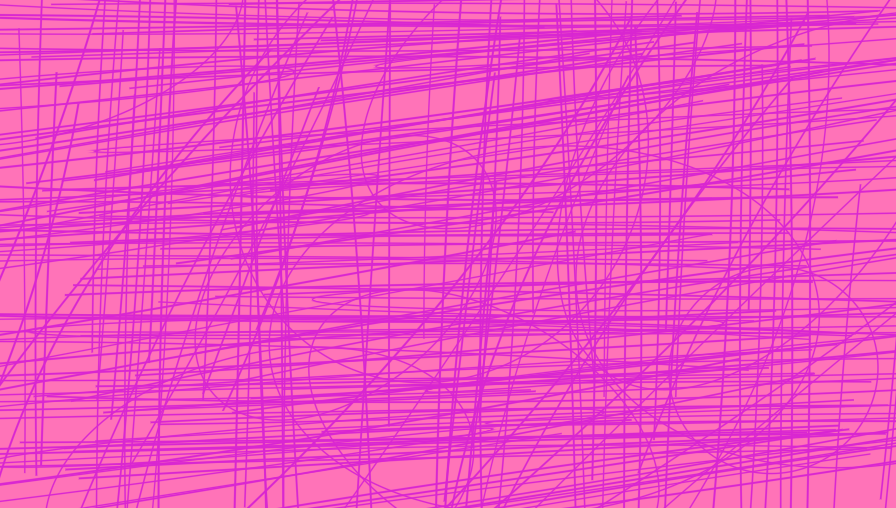
Reproduce this pattern procedurally as a Shadertoy shader.

```glsl
const vec3 PINK = vec3(1.0, 0.45, 0.72);
const vec3 MAGENTA = vec3(0.85, 0.15, 0.82);

vec4 hash4(float n) {
    vec4 h = fract(vec4(n + 0.37) * vec4(0.1031, 0.1030, 0.0973, 0.1099));
    h += dot(h, h.wzxy + 33.33);
    return fract((h.xxyz + h.yzzw) * h.zywx);
}

// Distance to a gently bent stroke running along x
float strokeDistance(vec2 q, float slope, float bend, float halfLength) {
    float offset = q.y - q.x * (slope + bend * q.x);
    float tangent = slope + 2.0 * bend * q.x;
    return max(abs(offset) / sqrt(1.0 + tangent * tangent), abs(q.x) - halfLength);
}

// Approximate distance to the outline of a rotated ellipse
float ellipseDistance(vec2 q, vec2 radii, float angle) {
    float c = cos(angle), s = sin(angle);
    q = vec2(c * q.x + s * q.y, c * q.y - s * q.x);
    float level = length(q / radii);
    float gradient = max(length(q / (radii * radii)), 0.0001);
    return abs(level - 1.0) * level / gradient;
}

float ink(float dist, float halfWidth, float blur) {
    return 1.0 - smoothstep(halfWidth - blur, halfWidth + blur, dist);
}

// Bundles of nearly parallel strokes; returns the share of bare ground
float strokeFamily(vec2 p, vec2 size, int count, float bundle, vec2 slopes,
                   float jitter, float bend, vec2 lengths, float seed, float blur) {
    float bare = 1.0;
    float bundles = float(count) / bundle;
    for (int i = 0; i < count; i++) {
        float group = floor(float(i) / bundle);
        vec4 shared = hash4(group + seed + 500.0);
        vec4 own = hash4(float(i) + seed);
        vec4 form = hash4(float(i) + seed + 250.0);
        float across = (group + shared.x) / bundles + 0.11 * (own.y - 0.5);
        vec2 centre = size * vec2(mix(0.25, 0.75, own.x), across);
        float slope = mix(slopes.x, slopes.y, shared.y * shared.y) + jitter * (own.z - 0.5);
        float halfLength = mix(lengths.x, lengths.y, own.w);
        float dist = strokeDistance(p - centre, slope, bend * (form.x - 0.5), halfLength);
        bare *= 1.0 - ink(dist, mix(0.0013, 0.0020, form.y), blur);
    }
    return bare;
}

// Scattered ellipses, from wide loops to thin hairpin turns
float loopFamily(vec2 p, vec2 size, int count, vec2 minRadii, vec2 maxRadii,
                 vec2 angles, float seed, float blur) {
    float bare = 1.0;
    for (int i = 0; i < count; i++) {
        vec4 place = hash4(float(i) + seed);
        vec4 form = hash4(float(i) + seed + 100.0);
        vec2 centre = size * vec2(place.x, (float(i) + place.y) / float(count));
        vec2 radii = mix(minRadii, maxRadii, form.xy);
        float dist = ellipseDistance(p - centre, radii, mix(angles.x, angles.y, place.z));
        bare *= 1.0 - ink(dist, 0.0014, blur);
    }
    return bare;
}

void mainImage(out vec4 fragColor, in vec2 fragCoord) {
    vec2 p = fragCoord / iResolution.y;
    vec2 size = vec2(iResolution.x / iResolution.y, 1.0);
    float blur = 0.75 / iResolution.y;

    // Long level strokes, rising slightly to the right
    float bare = strokeFamily(p, size, 132, 6.0, vec2(-0.01, 0.17), 0.05, 0.05,
                              vec2(0.55, 1.10), 11.0, blur);
    // Steep strokes, traced along y
    bare *= strokeFamily(p.yx, size.yx, 60, 4.0, vec2(-0.03, 0.14), 0.10, 0.10,
                         vec2(0.30, 0.75), 1207.0, blur);
    // Leaning, curved strokes
    bare *= strokeFamily(p.yx, size.yx, 22, 2.0, vec2(0.25, 1.50), 0.30, 0.80,
                         vec2(0.30, 0.70), 2311.0, blur);
    // Round sweeps and narrow turns
    bare *= loopFamily(p, size, 10, vec2(0.20, 0.15), vec2(0.65, 0.45),
                       vec2(-0.6, 1.2), 3413.0, blur);
    bare *= loopFamily(p, size, 13, vec2(0.45, 0.008), vec2(0.90, 0.030),
                       vec2(0.0, 0.13), 4517.0, blur);

    fragColor = vec4(mix(MAGENTA, PINK, bare), 1.0);
}
```
